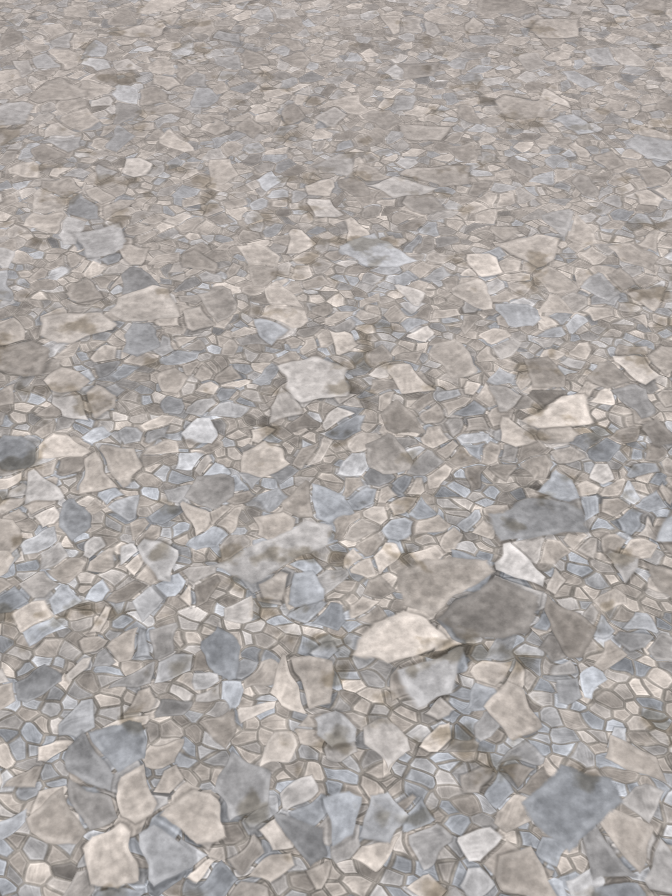
Give the GLSL for this texture, as a Shadertoy shader.

```glsl
float hash(vec2 p) {
    vec3 q = fract(p.xyx * 0.1031);
    q += dot(q, q.yzx + 33.33);
    return fract((q.x + q.y) * q.z);
}

float noise(vec2 p) {
    vec2 i = floor(p), f = fract(p);
    f = f * f * (3.0 - 2.0 * f);
    return mix(mix(hash(i), hash(i + vec2(1, 0)), f.x),
               mix(hash(i + vec2(0, 1)), hash(i + vec2(1, 1)), f.x), f.y);
}

float fbm(vec2 p) {
    float sum = 0.0, amp = 0.5;
    for (int i = 0; i < 4; i++) {
        sum += amp * noise(p);
        p = mat2(1.6, 1.2, -1.2, 1.6) * p + 7.3;
        amp *= 0.5;
    }
    return sum;
}

vec2 seedPoint(vec2 cell) {
    return cell + 0.06 + 0.88 * vec2(hash(cell), hash(cell + 57.0));
}

// Angular cell: distance to its edge, offset from its seed, and its id
float chip(vec2 p, out vec2 offset, out vec2 id) {
    vec2 base = floor(p);
    float nearest = 9.0;
    for (int y = -1; y <= 1; y++)
    for (int x = -1; x <= 1; x++) {
        vec2 cell = base + vec2(x, y);
        vec2 d = seedPoint(cell) - p;
        if (dot(d, d) < nearest) {
            nearest = dot(d, d);
            offset = d;
            id = cell;
        }
    }
    float edge = 9.0;
    for (int y = -2; y <= 2; y++)
    for (int x = -2; x <= 2; x++) {
        if (x == 0 && y == 0) continue;
        vec2 d = seedPoint(id + vec2(x, y)) - p;
        edge = min(edge, dot(0.5 * (offset + d), normalize(d - offset)));
    }
    return edge;
}

void mainImage(out vec4 fragColor, in vec2 fragCoord) {
    vec2 uv = fragCoord / iResolution.y;

    // Ground plane receding towards the top
    float depth = 1.0 / (1.9 - uv.y);
    vec2 ground = vec2(uv.x - 0.375, 2.0) * depth;
    float pixel = 1.3 * depth / iResolution.y;
    vec2 warp = vec2(noise(ground * 70.0), noise(ground * 70.0 + 31.0)) - 0.5;
    float grain = fbm(ground * 190.0) - 0.47;

    // Sandy binder between the stones
    vec3 color = vec3(0.60, 0.575, 0.55) * (1.0 + 0.7 * grain);

    // Crushed stone, from fine chips to sparse large pieces
    for (float i = 0.0; i < 4.0; i++) {
        float scale = 84.0 * pow(0.62, i);
        float angle = 0.5 + 1.9 * i;
        mat2 turn = mat2(cos(angle), sin(angle), -sin(angle), cos(angle));
        vec2 p = turn * (ground + 0.006 * warp) * scale * vec2(0.85, 1.15) + 90.0 + 40.0 * i;
        vec2 offset, id;
        float edge = chip(p, offset, id);
        if (hash(id + 11.0) > 1.1 * pow(0.5, i)) continue;

        float soft = max(pixel * scale, 0.03);
        float gap = 0.02 + 0.10 * hash(id + 23.0) + 0.06 * grain;
        float body = smoothstep(gap - soft, gap + soft, edge);

        // Stone tone: mostly mid grey, some pale, a few dark
        float level = hash(id + 37.0) + hash(id + 41.0) - 1.0;
        float tone = 0.705 + 0.17 * level - 0.12 * step(0.93, hash(id + 71.0));
        float warmth = smoothstep(0.1, 0.75, hash(id + 53.0) + 0.25 * uv.y);
        vec3 stone = tone * mix(vec3(0.95, 0.965, 1.0), vec3(1.03, 0.98, 0.94), warmth);

        // Tilted face, mineral streaks and a worn bright rim
        float tilt = 6.283 * hash(id + 67.0);
        vec2 slope = vec2(cos(tilt), sin(tilt));
        float streak = noise(vec2(dot(p, slope) * 3.0, dot(p, slope.yx * vec2(-1, 1)) * 12.0));
        stone *= 1.0 + 0.12 * dot(offset, slope) + 0.40 * grain + 0.09 * (streak - 0.5);
        stone += 0.05 * (1.0 - smoothstep(0.0, 0.09, abs(edge - gap - 0.07)));

        // Dark crevice around the stone
        color *= 1.0 - 0.17 * smoothstep(0.0, 0.04 + soft, edge);
        color = mix(color, stone, body);
    }

    // Eroded hollows and broad staining
    float pits = smoothstep(0.60, 0.74, fbm(ground * 38.0 + 17.0));
    color = mix(color, color * vec3(0.80, 0.78, 0.74), pits);
    color *= 0.93 + 0.14 * fbm(ground * 9.0);

    // Softer, warmer surface in the distance
    float far = smoothstep(0.35, 1.0, uv.y);
    color = mix(color, vec3(0.68, 0.645, 0.63), 0.36 * far);
    fragColor = vec4(clamp(color, 0.0, 1.0), 1.0);
}
```
